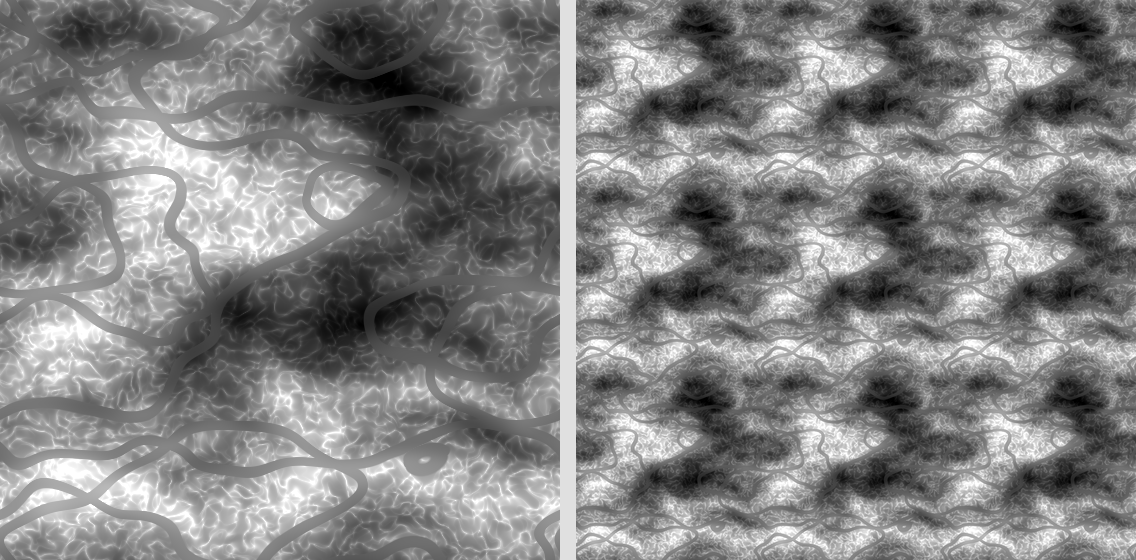
Left, the tile; right, the same tile 3 across and 3 down.
Write a three.js fragment shader that draws this texture.

```glsl
// Cloudy grey stone covered in fine bright veins, crossed by smooth winding bands.
// Clouds are wrapped gradient noise, veins are the ridges of warped noise, and
// bands follow noise contours at a nearly constant width. Everything tiles.

varying vec2 vUv;

float hash(vec2 p) {
  vec3 q = fract(p.xyx * 0.1031);
  q += dot(q, q.yzx + 33.33);
  return fract((q.x + q.y) * q.z);
}

// Dot product of a corner's random unit gradient with the offset from it
float corner(vec2 cell, vec2 offset, vec2 cells, float seed) {
  float angle = 6.28318 * hash(mod(cell, cells) + seed);
  return dot(vec2(cos(angle), sin(angle)), offset);
}

// Gradient noise that repeats after a whole number of cells
float noise(vec2 p, vec2 cells, float seed) {
  p *= cells;
  vec2 i = floor(p);
  vec2 f = p - i;
  vec2 u = f * f * f * (f * (f * 6.0 - 15.0) + 10.0);
  vec2 x = vec2(1.0, 0.0);
  float low = mix(corner(i, f, cells, seed),
                  corner(i + x, f - x, cells, seed), u.x);
  float high = mix(corner(i + x.yx, f - x.yx, cells, seed),
                   corner(i + 1.0, f - 1.0, cells, seed), u.x);
  return mix(low, high, u.y);
}

vec2 warp(vec2 p, vec2 cells, float amount, float seed) {
  return p + amount * vec2(noise(p, cells, seed), noise(p, cells, seed + 17.0));
}

float clouds(vec2 p) {
  vec2 cells = vec2(2.0, 4.0);
  float amplitude = 1.0;
  float sum = 0.0;
  for (int octave = 0; octave < 3; octave++) {
    sum += amplitude * noise(p, cells, 41.0 + 23.0 * float(octave));
    cells *= 2.0;
    amplitude *= 0.6;
  }
  return sum;
}

// Bright thin lines where the noise crosses a level
float ridge(vec2 p, vec2 cells, float seed) {
  return exp2(-8.0 * abs(noise(p, cells, seed) - 0.04));
}

float bandField(vec2 p, vec2 cells, float seed) {
  return noise(p, cells, seed)
       + 0.25 * noise(p, cells * 2.0 + 1.0, seed + 9.0) - 0.06;
}

// Approximate distance to a contour: field value over its slope
float bandDistance(vec2 p, vec2 cells, float seed) {
  vec2 e = vec2(0.002, 0.0);
  float f = bandField(p, cells, seed);
  vec2 slope = vec2(bandField(p + e, cells, seed),
                    bandField(p + e.yx, cells, seed)) - f;
  return abs(f) / max(length(slope) / e.x, 1.0);
}

void main() {
  // Broad light and dark clouds
  float cloud = 0.455 + 0.59 * clouds(warp(vUv, vec2(3.0), 0.12, 5.0));

  // Fine broken veins, stronger where the stone is light
  vec2 p = warp(vUv, vec2(13.0), 0.018, 61.0);
  p = warp(p, vec2(47.0), 0.009, 83.0);
  float vein = ridge(p, vec2(36.0, 40.0), 101.0)
             * (0.35 + 0.85 * ridge(p, vec2(57.0, 61.0), 137.0));
  float grain = 0.18 * noise(p, vec2(21.0), 171.0);
  float stone = cloud - 0.015 + (0.38 * vein + grain) * max(cloud + 0.25, 0.0);

  // Two sets of smooth, low-contrast bands lie over the veins
  vec2 q = warp(vUv, vec2(7.0), 0.025, 211.0);
  float d = min(bandDistance(q, vec2(3.0, 5.0), 239.0),
                bandDistance(q, vec2(2.0, 4.0), 283.0));
  float bandTone = mix(0.35, cloud + 0.03, 0.65);
  float band = 1.0 - smoothstep(0.008, 0.0105, d);

  float grey = clamp(mix(stone, bandTone, band), 0.0, 1.0);
  gl_FragColor = vec4(vec3(grey), 1.0);
}
```
